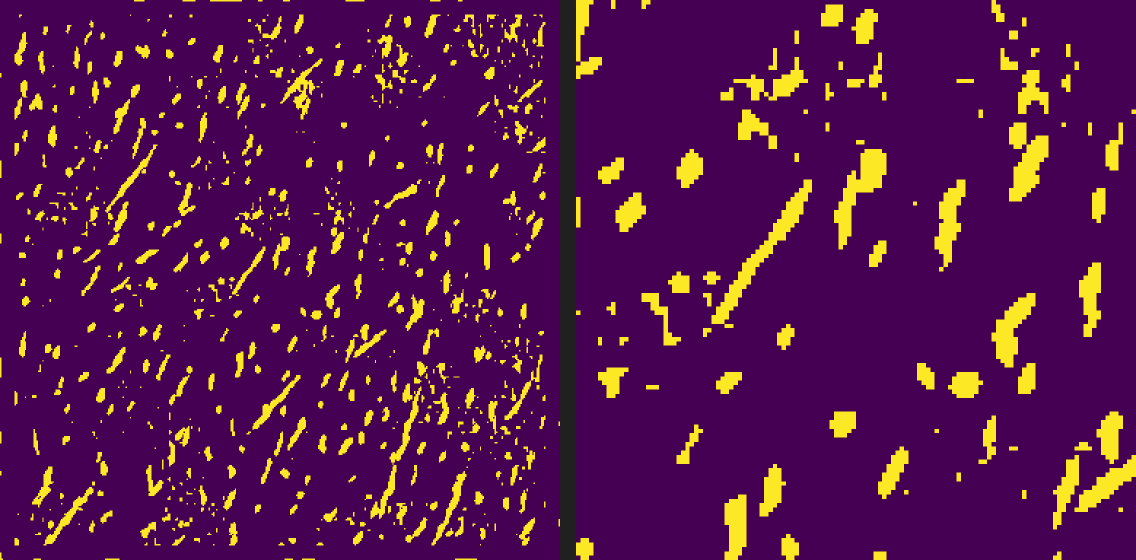
Left: the whole. Right: its middle third, enlarged.
A Shadertoy shader for this texture:

```glsl
// Ragged yellow streaks and specks leaning to the right on deep violet, drawn in coarse blocks.

float hash(vec2 p) {
    vec3 q = fract(vec3(p.xyx) * 0.1031);
    q += dot(q, q.yzx + 33.33);
    return fract((q.x + q.y) * q.z);
}

float noise(vec2 p) {
    vec2 i = floor(p), f = fract(p);
    f = f * f * (3.0 - 2.0 * f);
    return mix(mix(hash(i), hash(i + vec2(1, 0)), f.x),
               mix(hash(i + vec2(0, 1)), hash(i + vec2(1, 1)), f.x), f.y);
}

// Depth inside the nearest streak; one jittered ellipse per grid cell.
float streaks(vec2 p, float count, float chance, vec2 lengths, vec2 widths, float lean, float seed) {
    vec2 home = floor(p * count);
    float depth = -1.0;
    for (int y = -1; y <= 1; y++)
    for (int x = -1; x <= 1; x++) {
        vec2 cell = home + vec2(x, y);
        vec2 key = cell + seed;
        if (hash(key + 7.3) > chance) continue;
        vec2 center = (cell + vec2(hash(key + 19.1), hash(key + 41.7))) / count;
        float angle = lean + 0.7 * (noise(center * 5.0 + seed) - 0.5) + 0.6 * (hash(key + 63.9) - 0.5);
        vec2 along = vec2(cos(angle), sin(angle));
        vec2 d = p - center;
        vec2 local = vec2(dot(d, along), dot(d, vec2(-along.y, along.x)));
        float size = hash(key + 87.2);
        float halfWidth = mix(widths.x, widths.y, hash(key + 103.6));
        vec2 radii = vec2(mix(lengths.x, lengths.y, size * size), halfWidth);
        depth = max(depth, (1.0 - length(local / radii)) * halfWidth);
    }
    return depth;
}

// 1 where a block is yellow, 0 where it is violet.
float blockMask(vec2 uv) {
    vec2 p = (floor(uv * 384.0) + 0.5) / 384.0;
    float border = min(min(p.x, p.y), min(1.0 - p.x, 1.0 - p.y));

    // Sparse dashes on the outermost blocks, then an empty margin
    if (border < 0.0026) return step(0.8, noise(p * 45.0 + 5.0));
    if (border < 0.027) return 0.0;

    // Bent outlines with frayed edges
    vec2 bent = p + 0.009 * (vec2(noise(p * 38.0), noise(p * 38.0 + 57.0)) - 0.5);
    float fray = 0.0045 * (noise(p * 115.0 + 11.0) - 0.5);
    float small = streaks(bent, 22.0, 0.75, vec2(0.006, 0.024), vec2(0.0035, 0.0066), 1.16, 200.0);
    float large = streaks(bent, 7.6, 0.3, vec2(0.03, 0.085), vec2(0.0045, 0.0065), 1.02, 400.0);

    // Clumps of fine specks
    float specks = noise(p * vec2(155, 110) + 31.0) + 0.6 * noise(p * 13.0 + 71.0) - 1.27;

    return step(0.0, max(max(small, large) + fray, specks));
}

void mainImage(out vec4 fragColor, in vec2 fragCoord) {
    // Four samples per pixel smooth the block edges
    float coverage = 0.0;
    for (int i = 0; i < 4; i++) {
        vec2 offset = vec2(i % 2, i / 2) * 0.5 - 0.25;
        coverage += 0.25 * blockMask((fragCoord + offset) / iResolution.xy);
    }
    vec3 violet = vec3(0.27, 0.0, 0.33);
    vec3 yellow = vec3(0.99, 0.91, 0.14);
    fragColor = vec4(mix(violet, yellow, coverage), 1.0);
}
```
